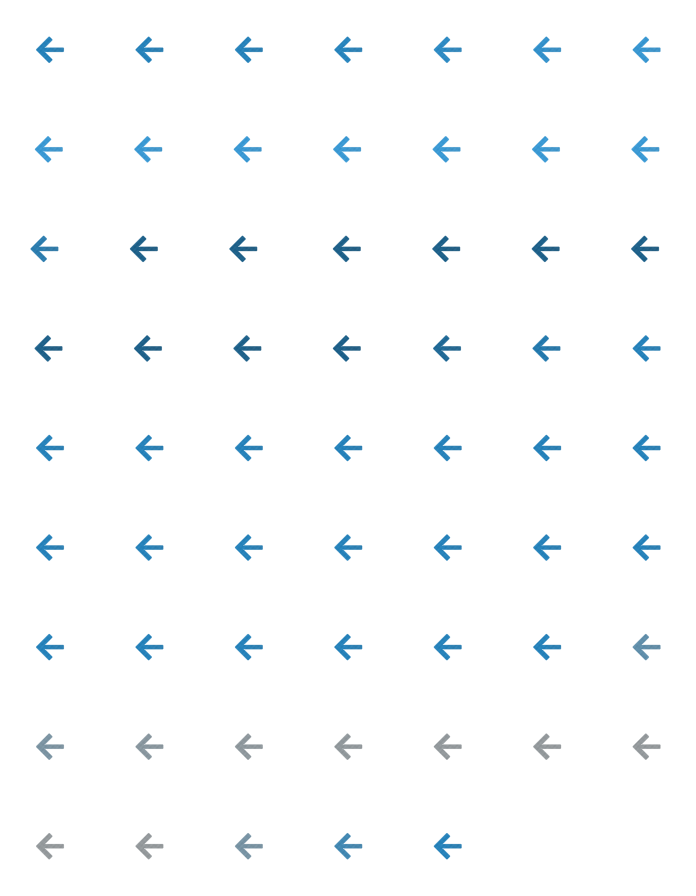
A WebGL 2 fragment shader for this pattern:

```glsl
#version 300 es
precision highp float;
// Sprite grid of small left arrows: hover, press, release and disabled fades on white.

#define ROWS 9.0
#define COLS 7.0
#define FRAMES 61.0
#define ARM_LENGTH 0.167
#define ARM_HALF 0.0255
#define SHAFT_HALF 0.0225
#define APEX_X -0.105
#define SHAFT_END 0.143
#define CORNER 0.011
#define WEAR 0.035

uniform vec2 u_resolution;
out vec4 outColor;

const vec3 WHITE = vec3(1.0);
const vec3 BASE = vec3(0.15, 0.51, 0.73);
const vec3 HOVER = vec3(0.23, 0.60, 0.83);
const vec3 PRESSED = vec3(0.12, 0.38, 0.54);
const vec3 DISABLED = vec3(0.58, 0.60, 0.61);

float roundedBox(vec2 p, vec2 halfSize, float radius) {
    vec2 q = abs(p) - halfSize + radius;
    return length(max(q, 0.0)) + min(max(q.x, q.y), 0.0) - radius;
}

// Two mirrored diagonal arms and a shaft, all starting at the apex.
float arrow(vec2 p) {
    p.x -= APEX_X;
    vec2 m = vec2(p.x, abs(p.y));
    vec2 d = vec2(m.x + m.y, m.y - m.x) * 0.70711;
    float armHalfLength = 0.5 * (ARM_LENGTH + ARM_HALF);
    float arm = roundedBox(d - vec2(armHalfLength - ARM_HALF, 0.0),
                           vec2(armHalfLength, ARM_HALF), CORNER);
    float shaftHalfLength = 0.5 * (SHAFT_END - APEX_X);
    float shaft = roundedBox(p - vec2(shaftHalfLength, 0.0),
                             vec2(shaftHalfLength, SHAFT_HALF), CORNER);
    return min(arm, shaft);
}

// 1 inside the frame range [first, last], 0 elsewhere.
float inRange(float n, float first, float last) {
    return step(first - 0.5, n) * step(n, last + 0.5);
}

// Colour states fade into one another along the frame sequence.
vec3 frameColor(float n) {
    vec3 c = mix(BASE, HOVER, smoothstep(2.0, 7.0, n));
    c = mix(c, PRESSED, smoothstep(13.0, 15.0, n));
    c = mix(c, BASE, smoothstep(24.0, 27.0, n));
    float fadeOut = 1.0 - exp(-0.75 * max(n - 47.0, 0.0));
    float fadeIn = smoothstep(57.0, 60.0, n);
    return mix(c, DISABLED, fadeOut * (1.0 - fadeIn));
}

// The arrow slides left while it changes state.
float frameShift(float n) {
    return -0.012 * inRange(n, 7.0, 13.0)
         - 0.056 * inRange(n, 14.0, 16.0)
         - 0.015 * inRange(n, 17.0, 24.0)
         - 0.007 * inRange(n, 25.0, 26.0);
}

void main() {
    // Cells are counted from the top left.
    vec2 uv = gl_FragCoord.xy / u_resolution;
    vec2 grid = vec2(uv.x * COLS, (1.0 - uv.y) * ROWS);
    vec2 cell = floor(grid);
    float n = cell.y * COLS + cell.x;
    vec2 p = fract(grid) - 0.5;
    p.x -= frameShift(n);

    // Faint uneven tone, with the shaft a little duller than the head.
    float tone = sin(p.x * 91.0 + n * 1.7) * sin(p.y * 117.0 - n)
               + 0.5 * sin(p.x * 173.0 + p.y * 139.0 + n * 2.3);
    vec3 ink = frameColor(n) + WEAR * 0.5 * tone;
    float onShaft = smoothstep(-0.03, 0.06, p.x) * (1.0 - smoothstep(0.02, 0.05, abs(p.y)));
    ink = mix(ink, vec3(dot(ink, vec3(0.3, 0.59, 0.11))), 0.10 * onShaft);

    float pixel = ROWS / u_resolution.y;
    float cover = 1.0 - smoothstep(-0.75 * pixel, 0.75 * pixel, arrow(p));
    cover *= step(n, FRAMES - 0.5);
    outColor = vec4(mix(WHITE, ink, cover), 1.0);
}
```
